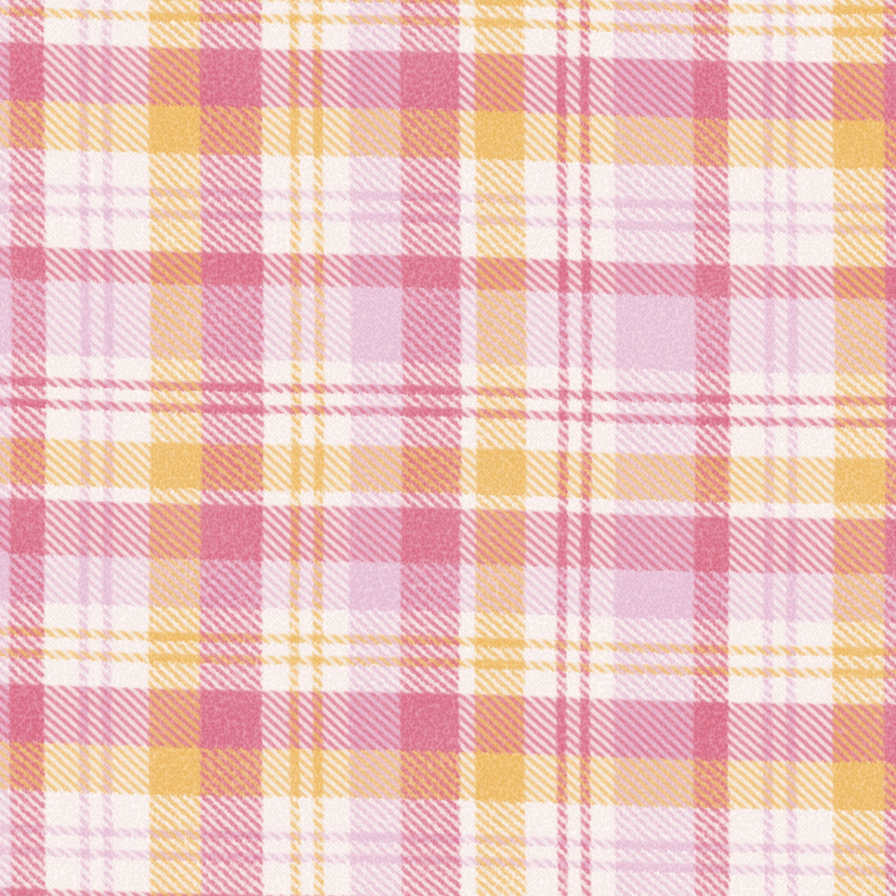
A Shadertoy shader for this pattern:

```glsl
const vec3 CREAM = vec3(0.98, 0.945, 0.935);
const vec3 ROSE = vec3(0.87, 0.46, 0.56);
const vec3 GOLD = vec3(0.945, 0.75, 0.43);
const vec3 LILAC = vec3(0.92, 0.765, 0.85);

vec2 hash2(vec2 cell) {
    vec3 q = fract(cell.xyx * vec3(0.1031, 0.103, 0.0973));
    q += dot(q, q.yzx + 33.33);
    return fract((q.xx + q.yz) * q.zy);
}

// Distance to the nearest scattered point
float cellular(vec2 p) {
    vec2 cell = floor(p);
    float nearest = 2.0;
    for (int j = -1; j <= 1; j++) {
        for (int i = -1; i <= 1; i++) {
            vec2 c = cell + vec2(i, j);
            nearest = min(nearest, length(c + hash2(c) - p));
        }
    }
    return nearest;
}

float band(float s, float start, float end, float soft) {
    return smoothstep(-soft, soft, s - start) * smoothstep(-soft, soft, end - s);
}

// Two fine lines on either side of a centre
float linePair(float s, float centre, float soft) {
    return 1.0 - smoothstep(-soft, soft, abs(abs(s - centre) - 0.017) - 0.007);
}

// Thread colour along one repeat of the stripe sequence
vec3 sett(float s, float soft) {
    s = fract(s + 0.02) - 0.02;
    float rose = band(s, -0.005, 0.085, soft) + band(s, 0.313, 0.3635, soft)
               + linePair(s, 0.5395, soft) + band(s, 0.706, 0.792, soft);
    float gold = band(s, 0.085, 0.16, soft) + band(s, 0.611, 0.683, soft)
               + linePair(s, 0.93, soft);
    float lilac = linePair(s, 0.238, soft) + band(s, 0.3635, 0.48, soft)
                + band(s, 0.792, 0.867, soft);
    return CREAM + rose * (ROSE - CREAM) + gold * (GOLD - CREAM) + lilac * (LILAC - CREAM);
}

void mainImage(out vec4 fragColor, in vec2 fragCoord) {
    vec2 p = fragCoord / iResolution.y;
    float soft = max(0.0032, 1.0 / iResolution.y);

    // Slightly skewed cloth with a gentle wander in the threads
    vec2 cloth = vec2(p.x, 1.0 - p.y - 0.024 * (p.x - 0.5));
    cloth += 0.0012 * sin(cloth.yx * vec2(9.0, 11.0) + vec2(1.0, 2.5));
    float fleck = cellular(p * 150.0) - 0.45;
    float grain = cellular(p * vec2(290.0, 240.0) + 17.0) - 0.45;
    cloth += 0.003 * vec2(fleck, grain);

    vec3 warp = sett((0.289 - cloth.x) / 0.7635, soft);
    vec3 weft = sett((cloth.y - 0.063) / 0.716, soft);

    // Diagonal twill decides which thread lies on top
    float rib = sin(6.2832 * 82.0 * (0.9 * p.x + p.y) + 0.5 * sin(p.x * 31.0 - p.y * 23.0));
    float weftOnTop = smoothstep(-1.0, 1.0, rib + 0.9 * fleck + 0.4 * grain);
    vec3 color = mix(warp, weft, mix(0.18, 0.82, weftOnTop));

    // Worn dye: broad faded patches and pale flecks
    float patches = sin(p.x * 17.0 + 2.0 * sin(p.y * 13.0)) * sin(p.y * 21.0 + 1.5 * sin(p.x * 19.0));
    float fade = 0.1 + 0.06 * patches + 0.22 * fleck + 0.25 * grain;
    color = mix(color, CREAM, clamp(fade, -0.12, 0.4));

    // Fine plain weave
    vec2 threads = sin(6.2832 * 190.0 * p);
    color *= 0.995 + 0.012 * threads.x * threads.y + 0.06 * grain;

    fragColor = vec4(clamp(color, 0.0, 1.0), 1.0);
}
```
